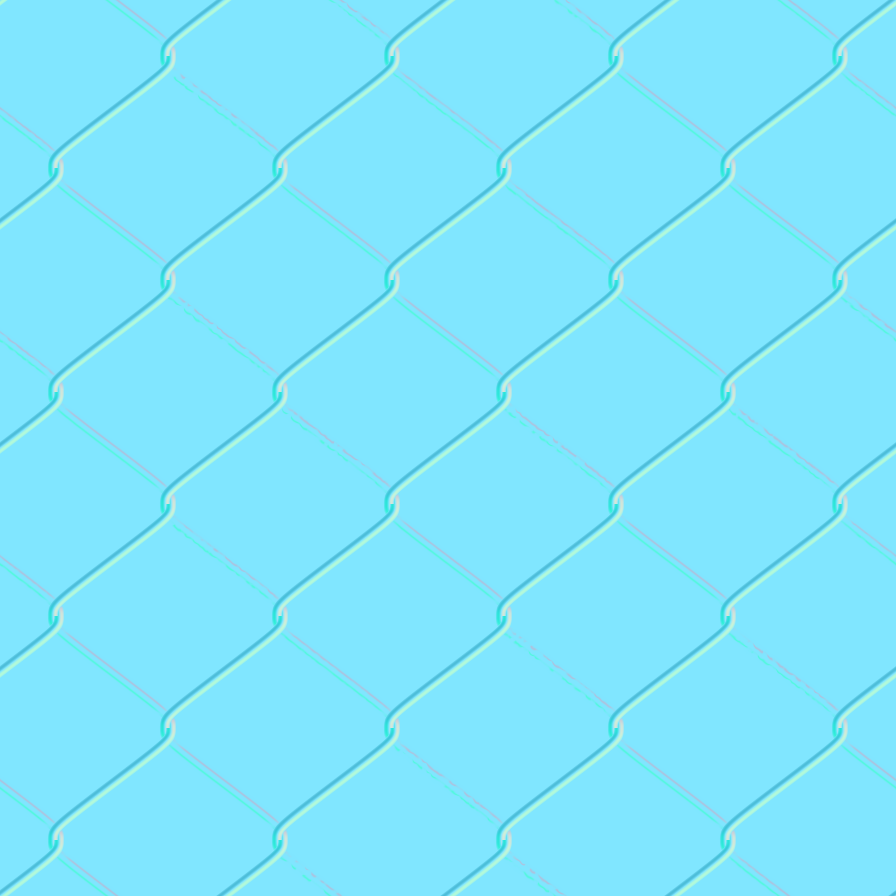
Give the GLSL for this texture map, as a WebGL 1 fragment shader.

```glsl
precision highp float;
// Chain-link fence as a tinted relief map: interlocked zigzag wires on a flat ground.
// Each wire is a rounded triangle wave; its cross-section tilt is turned into colour.
// Rising strands lie on top, falling strands show only thin, unevenly worn edges.

uniform vec2 u_resolution;

const float REPEATS = 4.0;       // mesh cells across and down
const float WIRE_RADIUS = 0.024; // all lengths below are in mesh cells
const float BEND_RADIUS = 0.052;
const float HOOK_REACH = 0.264;  // sideways swing of a wire from its axis
const float GRAIN = 48.0;        // wear noise points per cell

float hash(vec2 p) {
  vec3 h = fract(vec3(p.xyx) * vec3(0.1031, 0.1030, 0.0973));
  h += dot(h, h.yzx + 33.33);
  return fract((h.x + h.y) * h.z);
}

// Value noise that wraps after a whole number of grid points
float wrappedNoise(vec2 p, float period) {
  vec2 i = floor(p);
  vec2 f = fract(p);
  f = f * f * (3.0 - 2.0 * f);
  vec2 a = mod(i, period);
  vec2 b = mod(i + 1.0, period);
  return mix(mix(hash(a), hash(vec2(b.x, a.y)), f.x),
             mix(hash(vec2(a.x, b.y)), hash(b), f.x), f.y);
}

// Rounded ramp leaving a bend: x is the sideways travel, y its slope
vec2 bendRamp(float rise, float radius) {
  float r3 = radius * radius * radius;
  float root = pow(rise * rise * rise + r3, 1.0 / 3.0);
  return vec2(root - radius, rise * rise / (root * root));
}

// Wire at q: xy = cross direction, z = signed distance, w = rise from nearest bend
vec4 wireSection(vec2 q, float facing) {
  float along = fract((q.y - 0.25) * 2.0) * 0.5;
  float rise = min(along, 0.5 - along);
  float steepness = HOOK_REACH / bendRamp(0.25, BEND_RADIUS).x;
  vec2 ramp = steepness * bendRamp(rise, BEND_RADIUS);
  float axis = (ramp.x - HOOK_REACH) * (along < 0.25 ? 1.0 : -1.0) * facing;
  vec2 across = normalize(vec2(1.0, -ramp.y * facing));
  float dist = (fract(q.x) - 0.5 - axis) * across.x;
  return vec4(across, dist, rise);
}

// Full round relief: opposite tilts on both flanks, flat at the crest and edges
float roundTilt(float dist, float radius) {
  return sin(3.14159265 * clamp(dist / radius, -1.0, 1.0));
}

// Only two narrow flanks, with a flat strip between them
float edgeTilt(float dist, float radius) {
  float d = (abs(dist) - 0.58 * radius) / (0.2 * radius);
  return sign(dist) * exp(-d * d);
}

// Per-strand wear, heavier toward the upper end of the strand
float strandWear(vec2 q, float seed) {
  vec2 cell = mod(floor(vec2(q.x, q.y - 0.25)), REPEATS);
  float upper = smoothstep(0.4, 1.0, fract(q.y - 0.25));
  return smoothstep(0.3, 0.9, hash(cell + seed)) * mix(0.45, 1.0, upper);
}

vec2 fallingTilt(vec2 p, vec2 q, float seed) {
  vec4 wire = wireSection(q, -1.0);
  float grain = wrappedNoise(p * GRAIN, REPEATS * GRAIN);
  float wear = strandWear(q, seed);
  float rough = wire.z + (grain - 0.5) * wear * 0.012;
  float keep = mix(1.0, smoothstep(0.25, 0.6, grain), wear);
  float thin = edgeTilt(rough, WIRE_RADIUS) * keep * 0.85;
  thin *= smoothstep(0.055, 0.1, wire.w);
  float hook = roundTilt(wire.z, WIRE_RADIUS);
  hook *= 1.0 - smoothstep(0.03, 0.07, wire.w);
  return wire.xy * (thin + hook);
}

vec3 reliefColor(vec2 tilt) {
  float green = tilt.y > 0.0 ? 0.2 : 0.1;
  vec3 ground = vec3(0.5, 0.9, 1.0);
  return ground + vec3(0.33 * tilt.x, -green * tilt.y, -0.15 * length(tilt));
}

void main() {
  vec2 p = gl_FragCoord.xy / u_resolution * REPEATS;

  // Neighbouring wires are half a cell apart; at any height one rises, one falls
  bool evenRises = fract(p.y - 0.25) < 0.5;
  vec2 front = evenRises ? p : p - 0.5;
  vec2 back = evenRises ? p - 0.5 : p;
  float seed = evenRises ? 17.0 : 41.0;

  // Rising strand covers the falling one
  vec2 tilt = fallingTilt(p, back, seed);
  vec4 wire = wireSection(front, 1.0);
  float cover = 1.0 - smoothstep(0.8, 1.05, abs(wire.z) / WIRE_RADIUS);
  vec2 topTilt = wire.xy * roundTilt(wire.z, WIRE_RADIUS);
  tilt = mix(tilt, topTilt, cover);

  gl_FragColor = vec4(reliefColor(tilt), 1.0);
}
```
